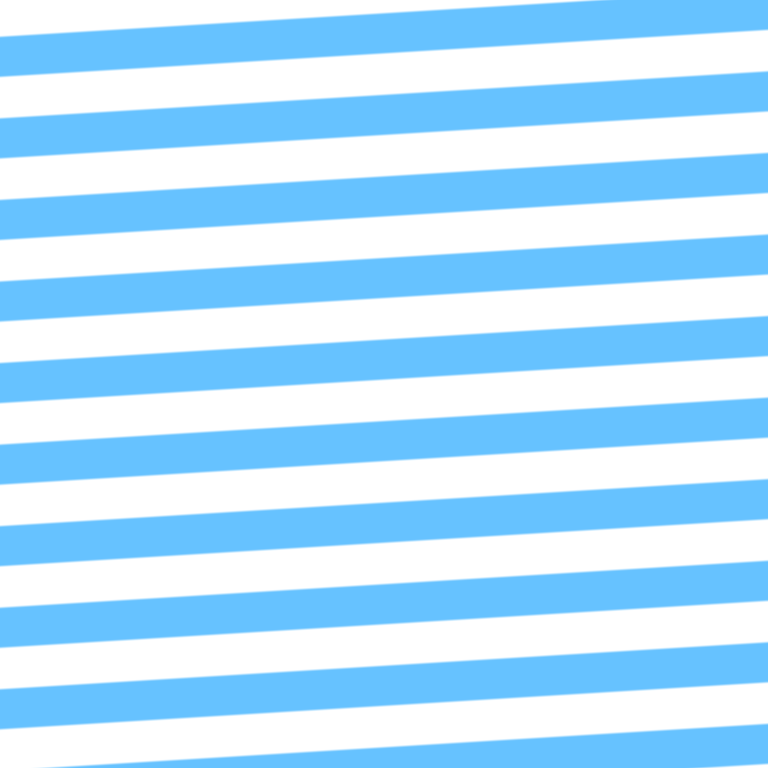
Give the GLSL for this pattern, as a three.js fragment shader.

```glsl
// Even sky-blue stripes on white, rising gently to the right.
// The distance across the stripes is folded into one repeat,
// then a soft-edged band is drawn around the centre line of each.

varying vec2 vUv;

const vec3 PAPER = vec3(1.0);
const vec3 STRIPE_BLUE = vec3(0.4, 0.76, 1.0);

const float TILT = radians(3.5);      // slope of the stripes
const float SPACING = 0.106;          // between centre lines, square to them
const float STRIPE_WIDTH = 0.052;
const float FIRST_CENTRE = 0.0763;    // offset of the lowest centre line at the left
const float EDGE_SOFTNESS = 0.0043;   // full width of the blend at an edge

// Distance to the nearest centre line of evenly spaced stripes.
float centreLineDistance(float across) {
  return abs(fract((across - FIRST_CENTRE) / SPACING + 0.5) - 0.5) * SPACING;
}

void main() {
  // Project onto the direction square to the stripes.
  float across = dot(vUv, vec2(-sin(TILT), cos(TILT)));

  // Signed distance to the stripe edge, negative inside.
  float edge = centreLineDistance(across) - 0.5 * STRIPE_WIDTH;
  float coverage = 1.0 - smoothstep(-0.5 * EDGE_SOFTNESS, 0.5 * EDGE_SOFTNESS, edge);

  gl_FragColor = vec4(mix(PAPER, STRIPE_BLUE, coverage), 1.0);
}
```
